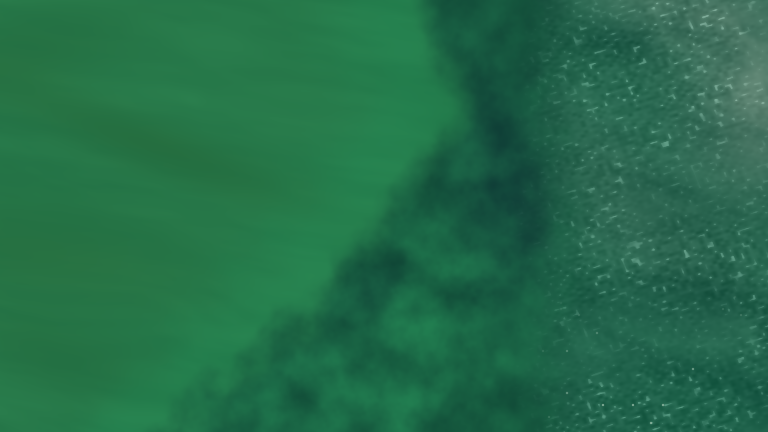
Reproduce this texture procedurally as a WebGL 2 fragment shader.

```glsl
#version 300 es
precision highp float;
// Shallow green sea from above: a smooth sandy shelf on the left meets a dark
// mottled reef along a curved diagonal edge, with hazy rippled water on the right.
// Layers of value noise are masked by soft ellipses and one shelf-edge curve.

uniform vec2 u_resolution;
out vec4 outColor;

// Colours
const vec3 SHELF       = vec3(0.150, 0.470, 0.287);
const vec3 SHELF_LIGHT = vec3(0.140, 0.515, 0.315);
const vec3 SHELF_OLIVE = vec3(0.140, 0.405, 0.225);
const vec3 REEF        = vec3(0.085, 0.345, 0.245);
const vec3 REEF_DEEP   = vec3(0.075, 0.285, 0.240);
const vec3 REEF_LIGHT  = vec3(0.110, 0.440, 0.285);
const vec3 OPEN_WATER  = vec3(0.145, 0.405, 0.310);
const vec3 OPEN_DARK   = vec3(0.085, 0.340, 0.260);
const vec3 HAZE        = vec3(0.375, 0.505, 0.445);
const vec3 GLINT       = vec3(0.620, 0.760, 0.680);

// Scales, in cells per canvas height
const vec2  STREAK_SCALE = vec2(3.2, 17.0);
const float MOTTLE_SCALE = 13.0;
const vec2  SWELL_SCALE  = vec2(4.5, 10.0);
const vec2  RIPPLE_SCALE = vec2(85.0, 125.0);
const float SPARK_SCALE  = 72.0;
const float EDGE_SOFT    = 0.055;

float hash(vec2 p) {
    vec3 q = fract(vec3(p.xyx) * 0.1031);
    q += dot(q, q.yzx + 33.33);
    return fract((q.x + q.y) * q.z);
}

float noise(vec2 p) {
    vec2 i = floor(p), f = fract(p);
    f = f * f * (3.0 - 2.0 * f);
    return mix(mix(hash(i), hash(i + vec2(1, 0)), f.x),
               mix(hash(i + vec2(0, 1)), hash(i + vec2(1, 1)), f.x), f.y);
}

float fbm(vec2 p) {
    float sum = 0.0, amp = 0.533;
    for (int i = 0; i < 4; i++) {
        sum += amp * noise(p);
        p = mat2(1.6, 1.2, -1.2, 1.6) * p + 17.3;
        amp *= 0.5;
    }
    return sum;
}

// Streaky noise that keeps its axes, for drawn-out swell
float streaks(vec2 p) {
    return 0.55 * noise(p) + 0.3 * noise(p * 2.1 + 9.7) + 0.15 * noise(p * 4.3 + 3.1);
}

// Soft ellipse, 1 at the centre
float blob(vec2 p, vec2 centre, vec2 radius, float angle) {
    float c = cos(angle), s = sin(angle);
    vec2 q = mat2(c, -s, s, c) * (p - centre) / radius;
    return exp(-dot(q, q));
}

// Horizontal place of the shelf edge at height y
float shelfEdge(float y) {
    float slope = 0.43 + 0.85 * y + 0.035 * sin(4.1 * min(y, 0.766));
    float top = 1.27 - 0.27 * y;
    float h = clamp(0.5 + (top - slope) / 0.12, 0.0, 1.0);
    return mix(top, slope, h) - 0.06 * h * (1.0 - h);
}

vec3 shelfColor(vec2 p, float toEdge) {
    float s = streaks(vec2(p.x, p.y + 0.16 * p.x) * STREAK_SCALE + fbm(p * 3.0));
    float olive = 0.65 * blob(p, vec2(0.36, 0.66), vec2(0.34, 0.06), -0.35)
                + 0.50 * blob(p, vec2(0.08, 0.42), vec2(0.38, 0.13), -0.15)
                + 0.40 * blob(p, vec2(0.12, 0.18), vec2(0.22, 0.08), -0.3)
                + 0.45 * blob(p, vec2(0.05, 0.88), vec2(0.25, 0.10), 0.2);
    vec3 c = mix(SHELF, SHELF_LIGHT, 0.7 * exp(-pow((toEdge + 0.1) / 0.15, 2.0)));
    c = mix(c, SHELF_OLIVE, clamp(olive * (0.35 + 1.1 * s), 0.0, 1.0));
    return c + (s - 0.5) * vec3(0.035, 0.055, 0.035);
}

vec3 reefColor(vec2 p) {
    float m = fbm(p * MOTTLE_SCALE);
    float light = 0.75 * blob(p, vec2(1.02, 0.33), vec2(0.17, 0.20), 0.0)
                + 0.55 * blob(p, vec2(0.86, 0.06), vec2(0.45, 0.16), 0.0);
    float deep = 0.9 * blob(p, vec2(1.17, 0.56), vec2(0.12, 0.28), 0.1)
               + 0.4 * blob(p, vec2(0.87, 0.33), vec2(0.08, 0.05), 0.7);
    vec3 c = mix(REEF, REEF_LIGHT, clamp(light * (0.25 + 1.3 * m), 0.0, 1.0));
    c = mix(c, REEF_DEEP, clamp(deep * (1.3 - m), 0.0, 1.0));
    return c + (m - 0.5) * vec3(0.06, 0.17, 0.09);
}

vec3 openColor(vec2 p) {
    float swell = streaks(vec2(p.x, p.y + 0.3 * p.x) * SWELL_SCALE + 1.5 * fbm(p * 4.0));
    float dark = 0.7 * blob(p, vec2(1.46, 0.92), vec2(0.11, 0.05), 0.0)
               + 0.7 * blob(p, vec2(1.58, 0.30), vec2(0.16, 0.07), -0.2)
               + 0.9 * blob(p, vec2(1.68, 0.08), vec2(0.30, 0.15), 0.0)
               + 0.5 * blob(p, vec2(1.58, 0.64), vec2(0.09, 0.07), -0.3);
    float haze = 0.75 * blob(p, vec2(1.76, 0.74), vec2(0.17, 0.20), 0.2)
               + 0.55 * blob(p, vec2(1.60, 1.00), vec2(0.26, 0.13), -0.2)
               + 0.28 * blob(p, vec2(1.46, 0.52), vec2(0.36, 0.13), -0.75);
    vec3 c = mix(OPEN_WATER, OPEN_DARK, clamp(dark * (1.4 - swell), 0.0, 1.0));
    c = mix(c, HAZE, clamp(haze * (0.4 + 1.1 * swell), 0.0, 1.0));
    return c + (swell - 0.5) * vec3(0.08, 0.12, 0.09);
}

void main() {
    vec2 p = gl_FragCoord.xy / u_resolution.y;
    p.x *= 16.0 * u_resolution.y / (9.0 * u_resolution.x);

    // Shelf to reef, rougher and wider toward the bottom
    float low = 1.0 - smoothstep(0.1, 0.7, p.y);
    float toEdge = p.x - shelfEdge(p.y) + (fbm(p * 11.0 + 5.0) - 0.5) * mix(0.09, 0.22, low);
    float soft = EDGE_SOFT * (1.0 + 0.7 * low);
    vec3 color = mix(shelfColor(p, toEdge), reefColor(p), smoothstep(-soft, soft, toEdge));

    // Reef to open water
    float openMask = smoothstep(1.18, 1.42, p.x + 0.12 * (fbm(p * 6.0) - 0.5));
    color = mix(color, openColor(p), openMask);

    // Fine wind ripples and rare sparks
    float ripple = noise(vec2(p.x + 0.4 * p.y, p.y - 0.3 * p.x) * RIPPLE_SCALE) - 0.5;
    float windy = openMask * (0.35 + 0.65 * smoothstep(0.35, 0.65, fbm(p * 5.0 + 2.0)));
    color += windy * (0.09 * ripple + 0.16 * smoothstep(0.28, 0.5, ripple));
    vec2 cell = floor(p * SPARK_SCALE);
    float spark = step(0.988, hash(cell + 41.0)) * smoothstep(0.3, 0.1, length(fract(p * SPARK_SCALE) - 0.5));
    color = mix(color, GLINT, 0.7 * spark * openMask * smoothstep(0.4, 0.05, p.y));

    outColor = vec4(clamp(color, 0.0, 1.0), 1.0);
}
```
